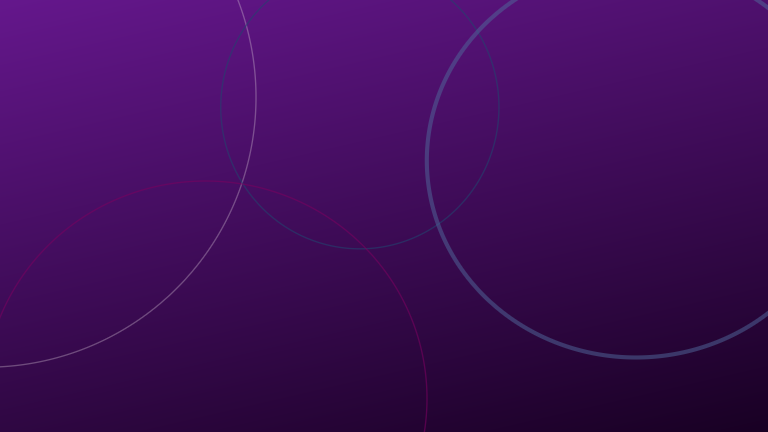
This background is drawn by a Shadertoy shader. Its source:

```glsl
// Four thin overlapping rings on a slanted violet-to-black gradient.

#define TOP_COLOR    vec3(0.395, 0.090, 0.550)
#define BOTTOM_COLOR vec3(0.095, 0.000, 0.138)
#define SLOPE        vec2(0.225, -0.974)
#define THIN_LINE    0.0031
#define THICK_LINE   0.0095
#define PALE_INK     vec4(0.82, 0.75, 0.82, 0.36)
#define TEAL_INK     vec4(0.13, 0.26, 0.43, 0.60)
#define MAGENTA_INK  vec4(0.47, 0.00, 0.37, 0.60)
#define BLUE_INK     vec4(0.31, 0.40, 0.60, 0.52)

// Approximate distance to the outline of an axis-aligned ellipse.
float ellipseDistance(vec2 p, vec2 radii) {
    float k = length(p / radii);
    return k * (k - 1.0) / max(length(p / (radii * radii)), 1e-4);
}

// Blends a smooth-edged ring over the given colour; ink.a is the opacity.
vec3 drawRing(vec3 base, vec2 p, vec2 center, vec2 radii, float width, vec4 ink) {
    float d = abs(ellipseDistance(p - center, radii));
    float coverage = clamp((0.5 * width - d) * iResolution.y + 0.5, 0.0, 1.0);
    return mix(base, ink.rgb, ink.a * coverage);
}

void mainImage(out vec4 fragColor, in vec2 fragCoord) {
    // Canvas height is one unit.
    vec2 p = fragCoord / iResolution.y;
    float aspect = iResolution.x / iResolution.y;

    // Gradient from the upper left corner to the lower right corner.
    float span = dot(vec2(aspect, -1.0), SLOPE);
    float t = dot(p - vec2(0.0, 1.0), SLOPE) / span;
    vec3 color = mix(TOP_COLOR, BOTTOM_COLOR, clamp(t, 0.0, 1.0));

    // Rings, back to front.
    color = drawRing(color, p, vec2(-0.0324, 0.775), vec2(0.625), THIN_LINE, PALE_INK);
    color = drawRing(color, p, vec2(0.833, 0.752), vec2(0.322, 0.328), THIN_LINE, TEAL_INK);
    color = drawRing(color, p, vec2(0.4757, 0.0775), vec2(0.5127, 0.5035), THIN_LINE, MAGENTA_INK);
    color = drawRing(color, p, vec2(1.472, 0.6285), vec2(0.484, 0.456), THICK_LINE, BLUE_INK);

    fragColor = vec4(color, 1.0);
}
```
